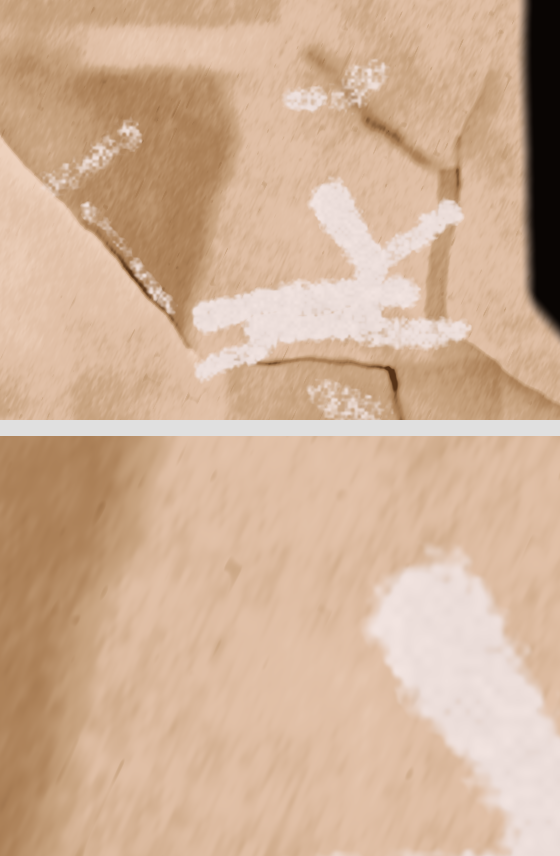
Top, the full canvas; bottom, a detail of the centre.
Give the GLSL for this texture, as a WebGL 1 fragment shader.

```glsl
precision highp float;
// Crumpled kraft paper with chalk strokes beside a dark gap on the right.
// A tone value gathers panels, folds and fibres and is coloured by a brown
// ramp; powdery chalk and the black gap are laid over the top.
uniform vec2 u_resolution;
#define FIBRE_SCALE vec2(125.0, 42.0)
#define FIBRE_AMOUNT 0.16
#define RELIEF_AMOUNT 0.30
#define WARP_AMOUNT 0.034
#define CHALK_GRAIN 0.95
#define CHALK vec3(0.93, 0.88, 0.87)
#define PALE vec3(0.93, 0.82, 0.74)
#define LIGHT vec3(0.88, 0.75, 0.65)
#define MID vec3(0.78, 0.635, 0.495)
#define DEEP vec3(0.67, 0.50, 0.34)
#define CREASE vec3(0.34, 0.20, 0.09)
#define GAP vec3(0.035, 0.018, 0.01)

float hash(vec2 p) {
  p = fract(p * vec2(0.1031, 0.1173));
  p += dot(p, p.yx + 33.33);
  return fract((p.x + p.y) * p.x * 17.0);
}
float noise(vec2 p) {
  vec2 i = floor(p), f = fract(p), e = vec2(1, 0);
  f = f * f * (3.0 - 2.0 * f);
  return mix(mix(hash(i), hash(i + e), f.x), mix(hash(i + e.yx), hash(i + e.xx), f.x), f.y);
}
float fbm(vec2 p) {
  float sum = 0.0, amp = 0.53;
  for (int i = 0; i < 4; i++) {
    sum += amp * noise(p);
    p = mat2(1.6, 1.2, -1.2, 1.6) * p + 17.3;
    amp *= 0.5;
  }
  return sum;
}
float segment(vec2 p, vec2 a, vec2 b) {
  vec2 ab = b - a;
  return length(p - a - ab * clamp(dot(p - a, ab) / dot(ab, ab), 0.0, 1.0));
}
// Positive on the left of the direction from a to b
float side(vec2 p, vec2 a, vec2 b) {
  vec2 dir = normalize(b - a);
  return dot(p - a, vec2(-dir.y, dir.x));
}
// Soft line of uneven strength
float crease(vec2 p, vec2 a, vec2 b, float width) {
  float d = segment(p, a, b) / width;
  return exp(-d * d) * (0.35 + 1.2 * noise(p * 19.0));
}
// Starts sharply at the line and fades to its left
float fold(vec2 p, vec2 a, vec2 b, float reach) {
  return smoothstep(-0.005, 0.008, side(p, a, b)) * exp(-segment(p, a, b) / reach);
}
float chalk(vec2 p, vec2 a, vec2 b, float width, float load) {
  return load * (1.0 - smoothstep(0.35 * width, 1.4 * width, segment(p, a, b)));
}
float box(vec2 p, vec2 lo, vec2 hi, float soft) {
  vec2 m = smoothstep(lo - soft, lo + soft, p) * (1.0 - smoothstep(hi - soft, hi + soft, p));
  return m.x * m.y;
}

float paperTone(vec2 p) {
  // Broad panels
  vec2 flapTop = vec2(0.0, 0.67), flapEnd = vec2(0.465, 0.158);
  float upper = smoothstep(-0.006, 0.01, side(p, flapTop, flapEnd)) * smoothstep(0.1, 0.2, p.y);
  float t = 0.75 - 0.14 * upper * box(p, vec2(-0.2, 0.5), vec2(0.25, 0.9), 0.06);
  t += 0.18 * (1.0 - upper) * smoothstep(0.4, 0.0, p.x) * smoothstep(0.1, 0.4, p.y);
  float pocketEdge = p.x - 0.56 - (p.y - 0.65) * 0.26 + 0.6 * max(p.y - 0.7, 0.0);
  float pocket = (1.0 - smoothstep(-0.04, 0.035, pocketEdge)) * smoothstep(0.1, 0.32, p.x);
  t -= 0.35 * pocket * upper * (1.0 - smoothstep(0.8, 0.87, p.y));
  t += 0.13 * box(p, vec2(0.2, 0.84), vec2(0.64, 0.93), 0.025);
  t -= 0.15 * box(p, vec2(-0.2, 0.94), vec2(0.66, 1.2), 0.025);
  t -= 0.1 * box(p, vec2(0.74, 0.62), vec2(1.02, 0.88), 0.08);
  t -= 0.14 * box(p, vec2(0.54, -0.2), vec2(1.2, 0.14), 0.015);
  t -= 0.12 * box(p, vec2(0.18, -0.05), vec2(0.38, 0.1), 0.04);
  // Diagonal flap with a lit lip, and the slanting shadow at upper right
  t -= 0.3 * crease(p, vec2(0.2, 0.47), vec2(0.45, 0.17), 0.008);
  t += 0.18 * fold(p, flapEnd, flapTop, 0.025) - 0.13 * fold(p, flapTop, flapEnd, 0.05);
  t -= 0.24 * crease(p, vec2(0.745, 0.87), vec2(0.9, 0.71), 0.021);
  t -= 0.32 * crease(p, vec2(0.88, 0.72), vec2(1.045, 0.605), 0.018);
  // Upright pleat
  float pleat = p.x - 1.092 + 0.08 * (0.65 - p.y) * smoothstep(0.65, 0.4, p.y);
  t -= 0.28 * box(vec2(pleat, p.y), vec2(-0.044, 0.23), vec2(0.004, 0.6), 0.008);
  t -= 0.3 * crease(p, vec2(1.094, 0.67), vec2(1.09, 0.5), 0.008);
  t -= 0.25 * fold(p, vec2(1.16, 0.81), vec2(1.094, 0.67), 0.04);
  // Lower ridge and its torn crack
  t -= 0.38 * crease(p, vec2(0.56, 0.138), vec2(0.92, 0.132), 0.007);
  t -= 0.6 * crease(p, vec2(0.928, 0.12), vec2(0.965, -0.02), 0.012);
  return t - 0.35 * fold(p, vec2(1.36, 0.03), vec2(1.12, 0.175), 0.08);
}

float chalkLoad(vec2 p) {
  float c = chalk(p, vec2(0.5, 0.24), vec2(0.68, 0.285), 0.042, 1.0);
  c = max(c, chalk(p, vec2(0.68, 0.28), vec2(0.96, 0.31), 0.05, 1.0));
  c = max(c, chalk(p, vec2(0.49, 0.11), vec2(0.64, 0.19), 0.03, 0.9));
  c = max(c, chalk(p, vec2(0.62, 0.21), vec2(0.86, 0.235), 0.045, 1.0));
  c = max(c, chalk(p, vec2(0.86, 0.22), vec2(1.08, 0.21), 0.036, 0.85));
  c = max(c, chalk(p, vec2(0.79, 0.53), vec2(0.88, 0.36), 0.045, 1.0));
  c = max(c, chalk(p, vec2(0.88, 0.36), vec2(0.88, 0.24), 0.055, 1.0));
  c = max(c, chalk(p, vec2(0.92, 0.39), vec2(1.07, 0.5), 0.035, 0.9));
  // Light rubs
  c = max(c, chalk(p, vec2(0.7, 0.765), vec2(0.76, 0.77), 0.03, 0.85));
  c = max(c, chalk(p, vec2(0.81, 0.77), vec2(0.89, 0.83), 0.045, 0.5));
  c = max(c, chalk(p, vec2(0.12, 0.57), vec2(0.3, 0.67), 0.045, 0.48));
  c = max(c, chalk(p, vec2(0.2, 0.5), vec2(0.4, 0.26), 0.022, 0.5));
  return max(c, chalk(p, vec2(0.77, 0.05), vec2(0.9, 0.02), 0.05, 0.52));
}

void main() {
  vec2 p = gl_FragCoord.xy / u_resolution.y;
  vec2 warp = vec2(fbm(p * 8.0), fbm(p * 8.0 + 41.0)) - 0.5;
  // Fibres lean right as they rise; relief is lit from one side
  vec2 along = vec2(0.42, 0.907);
  vec2 fibreUV = vec2(p.x * along.y - p.y * along.x, dot(p, along)) * FIBRE_SCALE;
  float fibre = 0.55 * noise(fibreUV + 60.0) + 0.45 * noise(fibreUV * 1.9 + 90.0) - 0.5;
  float fleck = smoothstep(0.88, 1.0, noise(fibreUV * 0.8 + 130.0));
  float relief = fbm(p * 5.0 + 7.0) - fbm(p * 5.0 + 7.3 + warp);
  float t = paperTone(p + WARP_AMOUNT * warp) + RELIEF_AMOUNT * relief;
  t += FIBRE_AMOUNT * fibre - 0.1 * fleck;
  vec3 color = mix(CREASE, DEEP, smoothstep(0.0, 0.34, t));
  color = mix(color, MID, smoothstep(0.3, 0.6, t));
  color = mix(color, LIGHT, smoothstep(0.56, 0.8, t));
  color = mix(color, PALE, smoothstep(0.78, 1.05, t));
  // Powdery chalk
  float grain = 0.4 * noise(p * 125.0) + 0.35 * noise(p * 58.0) + 0.25 * noise(p * 24.0) - 0.5;
  float load = chalkLoad(p + 1.5 * WARP_AMOUNT * warp);
  float cover = smoothstep(0.25, 0.85, load + CHALK_GRAIN * grain * min(1.0, 4.0 * load));
  color = mix(color, CHALK + 0.07 * grain, 0.94 * cover);
  // Dark gap, soft along its side and slanting lower end
  float gap = smoothstep(-0.024, 0.018, p.x - 1.27 + 0.02 * p.y + 0.01 * warp.x);
  gap *= smoothstep(-0.04, 0.03, p.y - 0.285 + 1.15 * (p.x - 1.267));
  gl_FragColor = vec4(mix(color, GAP, gap), 1.0);
}
```
